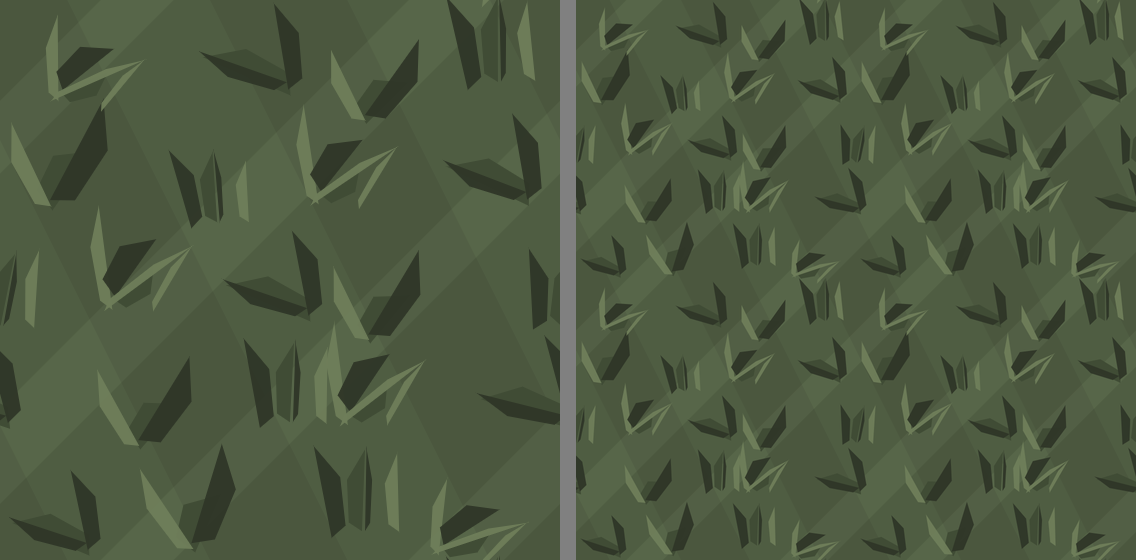
Left, the tile; right, the same tile 2 across and 2 down.
Give the GLSL for this pattern, as a WebGL 2 fragment shader.

```glsl
#version 300 es
precision highp float;

uniform vec2 u_resolution;
out vec4 outColor;

#define COLS 4.0
#define ROWS 5.0
#define TUFT_SIZE 0.132
#define JITTER 0.42
#define TILT 0.35
#define BEND 0.22
#define INK_OPACITY 0.96

const vec3 GROUND = vec3(0.293, 0.340, 0.244);
const vec3 STEEP_GLOW = vec3(0.018, 0.026, 0.016);
const vec3 DIAGONAL_GLOW = vec3(0.029, 0.034, 0.025);
const vec3 DARK = vec3(0.185, 0.212, 0.155);
const vec3 SHADE = vec3(0.248, 0.295, 0.205);
const vec3 LIGHT = vec3(0.432, 0.492, 0.350);

vec2 hash2(vec2 p) {
    vec2 k = vec2(dot(p, vec2(127.1, 311.7)), dot(p, vec2(269.5, 183.3)));
    return fract(sin(k + 4.7) * 43758.5);
}

// Signed distance to a line; negative on the left of a to b
float edge(vec2 p, vec2 a, vec2 b) {
    vec2 d = normalize(b - a);
    return dot(p - a, vec2(d.y, -d.x));
}

// Pointed leaf with one straight side; the sign of width picks the shoulder side
void blade(inout vec3 col, vec2 p, vec2 base, vec2 tip, float width, vec3 ink, float px) {
    float len = distance(base, tip);
    vec2 dir = (tip - base) / len;
    vec2 q = p - base;
    q = vec2(dot(q, dir), dot(q, vec2(-dir.y, dir.x)) * sign(width));
    vec2 end = vec2(len, 0.0);
    vec2 shoulder = vec2(0.62 * len, abs(width));
    vec2 heel = vec2(0.1 * len, 0.8 * abs(width));
    float d = max(max(-q.y, edge(q, end, shoulder)),
                  max(edge(q, shoulder, heel), edge(q, heel, vec2(0.0))));
    col = mix(col, ink, INK_OPACITY * clamp(0.5 - d / px, 0.0, 1.0));
}

// Four kinds of tuft, each about one unit across
void tuft(inout vec3 col, vec2 p, float kind, vec2 bend, float px) {
    vec2 sway = bend.yx * vec2(-1.0, 1.0);
    if (kind < 0.5) {
        // Upright leaf, dark kite and a folded light stalk
        p += vec2(0.62, 0.55);
        vec2 fold = vec2(1.3, 0.66) + sway;
        blade(col, p, vec2(0.1, 0.0), vec2(0.18, 1.2) + bend, 0.17, LIGHT, px);
        blade(col, p, vec2(0.12, 0.14), vec2(0.8, 0.5) + sway, -0.25, SHADE, px);
        blade(col, p, vec2(0.16, 0.15), vec2(0.88, 0.82) + sway, 0.32, DARK, px);
        blade(col, p, vec2(0.0), fold, 0.1, LIGHT, px);
        blade(col, p, fold - vec2(0.6, 0.72), fold, 0.09, LIGHT, px);
    } else if (kind < 1.5) {
        // Low dark leaf, its underside and a rising dark kite
        p += vec2(0.68, 0.45);
        blade(col, p, vec2(1.25, -0.08), vec2(0.05, 0.34) + sway, -0.34, SHADE, px);
        blade(col, p, vec2(1.2, 0.1), vec2(0.0, 0.42) + sway, 0.2, DARK, px);
        blade(col, p, vec2(1.22, 0.0), vec2(0.92, 1.18) + bend, -0.27, DARK, px);
    } else if (kind < 2.5) {
        // Wide V of a light and a dark leaf over a shaded heel
        p += vec2(0.6, 0.65);
        blade(col, p, vec2(0.62, -0.05), vec2(1.08, 0.72) + sway, 0.4, SHADE, px);
        blade(col, p, vec2(0.6, 0.0), vec2(0.0, 1.08) + bend, 0.22, LIGHT, px);
        blade(col, p, vec2(0.58, 0.08), vec2(1.16, 1.4) + sway, -0.36, DARK, px);
    } else {
        // Loose upright leaves
        p += vec2(0.5, 0.55);
        blade(col, p, vec2(0.12, 0.0), vec2(0.0, 1.15) + bend, -0.26, DARK, px);
        blade(col, p, vec2(0.52, 0.05), vec2(0.66, 1.05) + bend, 0.22, SHADE, px);
        blade(col, p, vec2(0.56, 0.05), vec2(0.68, 1.06) + bend, -0.08, DARK, px);
        blade(col, p, vec2(1.0, 0.0), vec2(1.12, 1.02) + sway, 0.17, LIGHT, px);
    }
}

float band(float x, float lo, float hi, float px) {
    x = fract(x);
    return smoothstep(-px, px, x - lo) * smoothstep(-px, px, hi - x);
}

void main() {
    vec2 uv = gl_FragCoord.xy / u_resolution;
    float pixel = 1.0 / min(u_resolution.x, u_resolution.y);

    // Faint crossing bands of light
    vec3 col = GROUND;
    col += STEEP_GLOW * band(2.0 * uv.x + uv.y, 0.24, 0.75, 1.5 * pixel);
    float slant = uv.x - uv.y;
    col += DIAGONAL_GLOW * (band(slant, 0.18, 0.31, pixel) + band(slant, 0.73, 0.90, pixel));

    // Scattered tufts on a wrapped, row-shifted grid
    for (int j = -1; j <= 1; j++) {
        float row = floor(uv.y * ROWS) + float(j);
        float wrappedRow = mod(row, ROWS);
        vec2 rowSeed = hash2(vec2(wrappedRow, 17.0));
        vec2 grid = vec2(uv.x * COLS + rowSeed.x, uv.y * ROWS);
        for (int i = -1; i <= 1; i++) {
            float column = floor(grid.x) + float(i);
            vec2 id = vec2(mod(column, COLS), wrappedRow);
            vec2 seed = hash2(id);
            vec2 shape = hash2(id + 31.0) - 0.5;
            vec2 centre = vec2(column, row) + 0.5 + JITTER * (seed - 0.5);
            float size = TUFT_SIZE * mix(0.88, 1.1, seed.y);
            vec2 p = (grid - centre) / vec2(COLS, ROWS) / size;
            float a = TILT * shape.x;
            p = mat2(cos(a), -sin(a), sin(a), cos(a)) * p;
            float kind = mod(id.x + floor(4.0 * rowSeed.y), 4.0);
            tuft(col, p, kind, BEND * shape.yx, pixel / size);
        }
    }
    outColor = vec4(col, 1.0);
}
```
